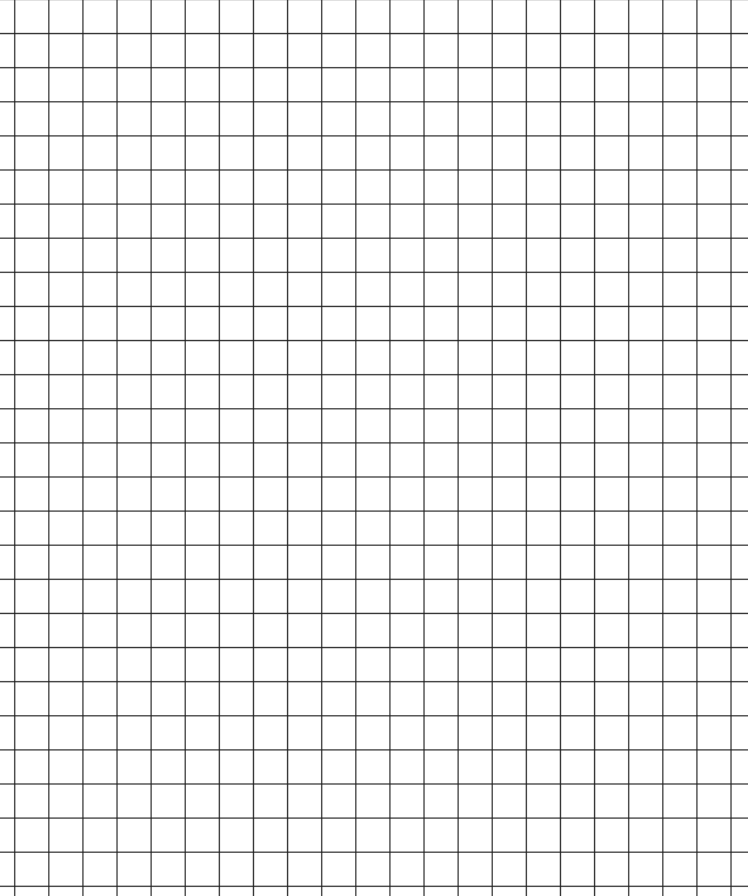
Write a Shadertoy shader that draws this pattern.

```glsl
// Lengths are fractions of the canvas height
const float CELL_SIZE   = 0.03807;
const float LINE_WIDTH  = 0.0013;
const vec2  GRID_ORIGIN = vec2(0.0164, 0.0108);
const float SOFT_PIXELS = 1.3;
const vec3  PAPER_COLOR = vec3(1.0);
const vec3  INK_COLOR   = vec3(0.12);

// Distance to the nearest vertical (x) and horizontal (y) line
vec2 gridDistance(vec2 p) {
    vec2 cell = fract((p - GRID_ORIGIN) / CELL_SIZE + 0.5) - 0.5;
    return abs(cell) * CELL_SIZE;
}

// Share of a soft pixel footprint that a line covers
vec2 lineCoverage(vec2 dist, float footprint) {
    vec2 high = min(dist + 0.5 * footprint, vec2(0.5 * LINE_WIDTH));
    vec2 low = max(dist - 0.5 * footprint, vec2(-0.5 * LINE_WIDTH));
    return clamp((high - low) / footprint, 0.0, 1.0);
}

void mainImage(out vec4 fragColor, in vec2 fragCoord) {
    vec2 p = fragCoord / iResolution.y;
    float footprint = SOFT_PIXELS / iResolution.y;

    // Union of both line directions
    vec2 coverage = lineCoverage(gridDistance(p), footprint);
    float ink = 1.0 - (1.0 - coverage.x) * (1.0 - coverage.y);

    fragColor = vec4(mix(PAPER_COLOR, INK_COLOR, ink), 1.0);
}
```
